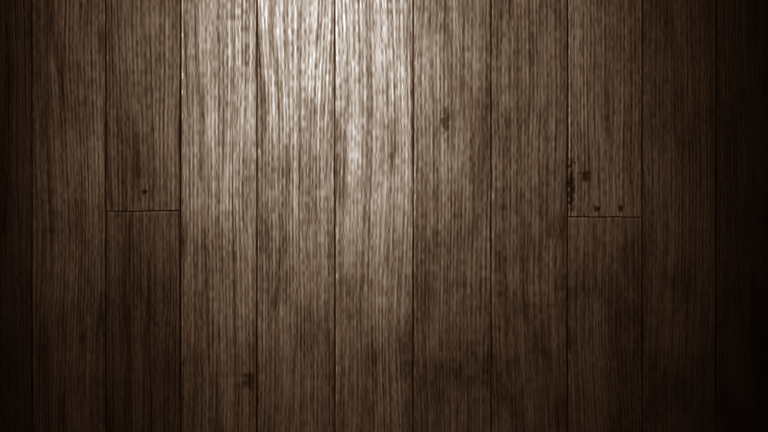
Give the GLSL for this texture, as a Shadertoy shader.

```glsl
// Weathered vertical wooden planks under a soft spotlight from the top
const float FIRST_SEAM = 0.074;     // lengths are in canvas heights
const float PLANK_WIDTH = 0.1759;
const float SPACING_WAVE = 0.008;   // planks are slightly wider mid-floor
const float SEAM_WIDTH = 0.0015;
const float JOINT_LEFT = 0.512;
const float JOINT_RIGHT = 0.498;
const vec2 SPOT_CENTER = vec2(0.74, 1.0);
const vec2 SPOT_SIZE = vec2(0.36, 0.45);
const float SPOT_POWER = 0.31;
const float AMBIENT_POWER = 0.385;
const float FIBRE_FREQ = 215.0;
const float LINE_FREQ = 118.0;
const vec3 WARM_GAMMA = vec3(0.81, 1.0, 1.2);
const float PLANK_TONE[11] = float[11](
    0.85, 1.10, 0.88, 1.08, 1.05, 1.05, 0.88, 0.90, 1.10, 0.92, 0.85);

float hash(vec2 p) {
    vec3 q = fract(vec3(p.xyx) * 0.1031);
    q += dot(q, q.yzx + 33.33);
    return fract((q.x + q.y) * q.z);
}

float noise(vec2 p) {
    vec2 i = floor(p), f = fract(p);
    f = f * f * (3.0 - 2.0 * f);
    return mix(mix(hash(i), hash(i + vec2(1, 0)), f.x),
               mix(hash(i + vec2(0, 1)), hash(i + vec2(1, 1)), f.x), f.y);
}

float fbm(vec2 p) {
    float sum = 0.0, amp = 0.5;
    for (int i = 0; i < 5; i++) {
        sum += amp * noise(p);
        p = p * 2.03 + 17.3;
        amp *= 0.5;
    }
    return sum;
}

float seamX(float i) {
    return FIRST_SEAM + PLANK_WIDTH * i - SPACING_WAVE * sin(6.2832 * i / 9.0);
}

// Soft elliptical spot with a ragged rim
float mark(vec2 p, vec2 center, vec2 size) {
    float d = length((p - center) / size) + 0.9 * (noise(p * 130.0) - 0.5);
    return 1.0 - smoothstep(0.3, 1.3, d);
}

float lineMask(float d, float width, float px) {
    return 1.0 - smoothstep(width - px, width + px, abs(d));
}

float lightAt(vec2 p) {
    float across = (p.x - 0.83) / 0.70;
    float ambient = AMBIENT_POWER * exp(-across * across) * mix(0.40, 1.0, smoothstep(-0.05, 0.65, p.y));
    vec2 s = (p - SPOT_CENTER) / SPOT_SIZE;
    float rim = smoothstep(-0.20, 0.14, p.x) * smoothstep(2.0, 1.5, p.x);
    return (ambient + SPOT_POWER * exp(-dot(s, s))) * rim;
}

// Fine fibres, thin curved cracks, speckles and faint stains
float woodGrain(vec2 p, float id) {
    vec2 q = p + vec2(id * 3.7, id * 11.3);
    q.x += 0.022 * (noise(q * vec2(7.0, 2.2)) - 0.5) + 0.003 * noise(q * vec2(25.0, 7.0));
    float fibre = noise(q * vec2(FIBRE_FREQ, 6.0)) - 0.5;
    float lines = sin(6.2832 * LINE_FREQ * q.x + 5.0 * noise(q * vec2(30.0, 3.0)));
    lines *= 0.3 + 0.7 * noise(q * vec2(22.0, 5.0));
    float speckle = noise(q * vec2(300.0, 75.0)) - 0.5;
    float bands = noise(q * vec2(48.0, 1.6)) - 0.5;
    float blotch = fbm(q * vec2(16.0, 8.0)) - 0.48;
    float leftSide = 1.0 - smoothstep(0.5, 0.8, p.x);
    float contour = abs(noise(q * vec2(46.0, 1.8)) - 0.5);
    float crack = (1.0 - smoothstep(0.02, 0.11, contour)) * smoothstep(0.3, 0.6, noise(q * vec2(60.0, 7.0)));
    float stainArea = smoothstep(0.85, 0.2, p.y) * smoothstep(0.5, 0.9, p.x);
    float stain = smoothstep(0.02, 0.22, blotch) * mix(0.05, 0.2, stainArea);
    float grain = 1.0 + 0.50 * fibre + 0.17 * lines + 0.42 * speckle + 0.14 * bands - 0.36 * blotch;
    return grain * (1.0 - mix(0.12, 0.36, leftSide) * crack) * (1.0 - stain);
}

void mainImage(out vec4 fragColor, in vec2 fragCoord) {
    float px = 1.0 / iResolution.y;
    vec2 p = fragCoord * px;

    // Plank index and distances to its two edges
    float s = (p.x - FIRST_SEAM) / PLANK_WIDTH;
    float id = floor(s + SPACING_WAVE / PLANK_WIDTH * sin(6.2832 * s / 9.0));
    float fromLeft = p.x - seamX(id);
    float fromRight = seamX(id + 1.0) - p.x;
    float edge = min(abs(fromLeft), abs(fromRight));

    // Two planks are split by a cross joint
    float joint = id == 1.0 ? JOINT_LEFT : JOINT_RIGHT;
    float split = (id == 1.0 || id == 7.0) ? 1.0 : 0.0;
    float fromJoint = p.y - joint + 0.002 * (noise(vec2(p.x * 40.0, id)) - 0.5);
    float lower = split * step(fromJoint, 0.0);

    float tone = PLANK_TONE[int(clamp(id + 1.0, 0.0, 10.0))] * (1.0 - 0.15 * lower);
    float shade = lightAt(p) * tone * woodGrain(p, id + 0.5 * lower);

    // Worn edges, lit rims and chips
    shade *= 1.0 - 0.15 * exp(-edge * 130.0);
    float rimLight = lineMask(fromLeft - 0.0045, 0.0010, px);
    float chips = smoothstep(0.6, 0.85, noise(vec2(id * 9.0, p.y * 75.0)));
    shade *= 1.0 + rimLight * (0.22 + 0.45 * chips);
    shade *= 1.0 + 0.3 * split * lineMask(fromJoint + 0.005, 0.0010, px);

    // Gaps between boards
    float gapWidth = SEAM_WIDTH * (0.7 + 0.8 * noise(vec2(id * 5.0, p.y * 28.0)));
    float gap = max(lineMask(edge, gapWidth, px), split * lineMask(fromJoint, 0.0012, px));
    shade *= 1.0 - 0.74 * gap;

    // Knots, nail holes and a split beside the right joint
    float dark = 0.65 * mark(p, vec2(0.336, 0.556), vec2(0.009, 0.007));
    dark = max(dark, 0.50 * mark(p, vec2(1.030, 0.722), vec2(0.010, 0.038)));
    dark = max(dark, 0.45 * mark(p, vec2(0.579, 0.120), vec2(0.017, 0.022)));
    dark = max(dark, 0.75 * mark(p, vec2(1.322, 0.575), vec2(0.008, 0.065)));
    dark = max(dark, 0.55 * mark(p, vec2(1.354, 0.592), vec2(0.016, 0.014)));
    for (float i = 0.0; i < 2.0; i++)
        dark = max(dark, 0.65 * mark(p, vec2(1.382 + 0.053 * i, 0.518), vec2(0.008)));
    shade *= 1.0 - dark;

    vec3 color = pow(vec3(clamp(shade + 0.006, 0.004, 1.0)), WARM_GAMMA);
    fragColor = vec4(color, 1.0);
}
```
